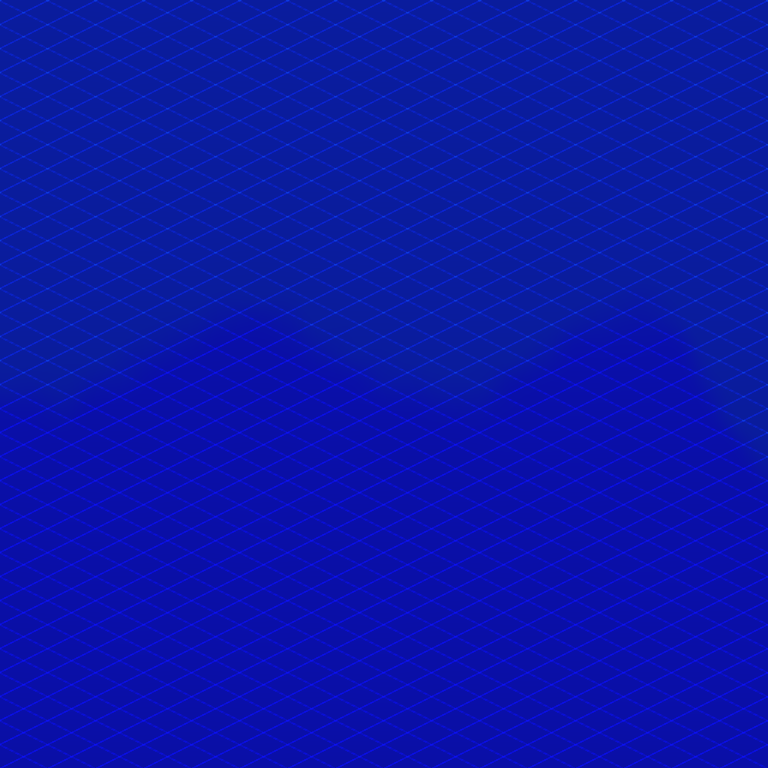
This pattern is drawn by a WebGL 2 fragment shader. Its source:

```glsl
#version 300 es
precision highp float;
// Fine blue rhombic lattice, teal-tinted above a soft wavy border.

#define REPEATS vec2(16.0, 32.0)
#define NODE_SHIFT vec2(-0.0005, -0.0009)
#define LINE_HALF_WIDTH 0.036
#define DASH_HALF_WIDTH 0.046
#define EDGE_SHARPNESS 0.55
#define BEADS 4.0
#define RISING_STRENGTH 1.0
#define FALLING_STRENGTH 0.75
#define BORDER_SOFTNESS 0.045
#define SHADE_AMOUNT 0.015

uniform vec2 u_resolution;
out vec4 fragColor;

const float TAU = 6.2831853;

const vec3 LOWER_GROUND = vec3(0.04, 0.06, 0.655);
const vec3 UPPER_GROUND = vec3(0.04, 0.11, 0.615);
const vec3 LOWER_LINE = vec3(0.04, 0.06, 0.91);
const vec3 UPPER_LINE = vec3(0.04, 0.14, 0.84);
const vec3 LOWER_NODE = vec3(0.05, 0.07, 0.96);
const vec3 UPPER_NODE = vec3(0.05, 0.26, 0.90);

float hash(vec2 p) {
    return fract(sin(dot(p, vec2(127.1, 311.7))) * 43758.5);
}

// Smooth value noise
float noise(vec2 p) {
    vec2 cell = floor(p);
    vec2 f = fract(p);
    f = f * f * (3.0 - 2.0 * f);
    float low = mix(hash(cell), hash(cell + vec2(1.0, 0.0)), f.x);
    float high = mix(hash(cell + vec2(0.0, 1.0)), hash(cell + vec2(1.0)), f.x);
    return mix(low, high, f.y);
}

// Distance to the nearest integer
float gridDistance(float t) {
    return abs(fract(t + 0.5) - 0.5);
}

float gridLine(float t, float halfWidth, float smoothing) {
    float edge = 0.5 * smoothing;
    return 1.0 - smoothstep(halfWidth - edge, halfWidth + edge, gridDistance(t));
}

// Height of the border between the two tints
float borderHeight(float x) {
    float wave = 0.053 * cos(TAU * (x - 0.055) / 0.52);
    return 0.535 - wave - 0.13 * smoothstep(0.86, 1.0, x);
}

void main() {
    vec2 uv = gl_FragCoord.xy / u_resolution;
    vec2 grid = (uv - NODE_SHIFT) * REPEATS;

    // Skewed axes: each family of lines lies on integers
    float rise = grid.y - grid.x;
    float fall = grid.y + grid.x;
    float smoothing = EDGE_SHARPNESS * dot(REPEATS, 1.0 / u_resolution);

    // Rising lines carry beads
    float bead = 0.5 + 0.5 * cos(TAU * BEADS * fall);
    float rising = gridLine(rise, LINE_HALF_WIDTH, smoothing);
    rising *= RISING_STRENGTH * mix(0.66, 1.0, bead);

    // Falling lines are thin near the nodes and broken into dashes between
    float dash = 0.5 + 0.5 * cos(TAU * BEADS * rise);
    float middle = smoothstep(0.1, 0.25, gridDistance(rise));
    float fallWidth = mix(LINE_HALF_WIDTH, DASH_HALF_WIDTH, middle);
    float falling = gridLine(fall, fallWidth, smoothing);
    falling *= FALLING_STRENGTH * mix(0.6, 0.35 + 0.65 * dash, middle);

    // Bright crossings
    vec2 nodeOffset = vec2(gridDistance(rise), gridDistance(fall));
    float node = 1.0 - smoothstep(0.03, 0.03 + smoothing, length(nodeOffset));

    // Tint, with the border slightly broken by noise
    float ragged = 0.03 * (noise(uv * 24.0) - 0.5);
    float tint = smoothstep(-BORDER_SOFTNESS, BORDER_SOFTNESS,
                            uv.y - borderHeight(uv.x) + ragged);

    // Uneven ground inside each rhombus and across the sheet
    float cellShade = fract(rise) + fract(fall) - 1.0;
    float shade = 1.0 + SHADE_AMOUNT * (cellShade + noise(uv * 12.0) - 0.5);

    vec3 color = mix(LOWER_GROUND, UPPER_GROUND, tint) * shade;
    color = mix(color, mix(LOWER_LINE, UPPER_LINE, tint), max(rising, falling));
    color = mix(color, mix(LOWER_NODE, UPPER_NODE, tint), 0.7 * node);
    fragColor = vec4(color, 1.0);
}
```
